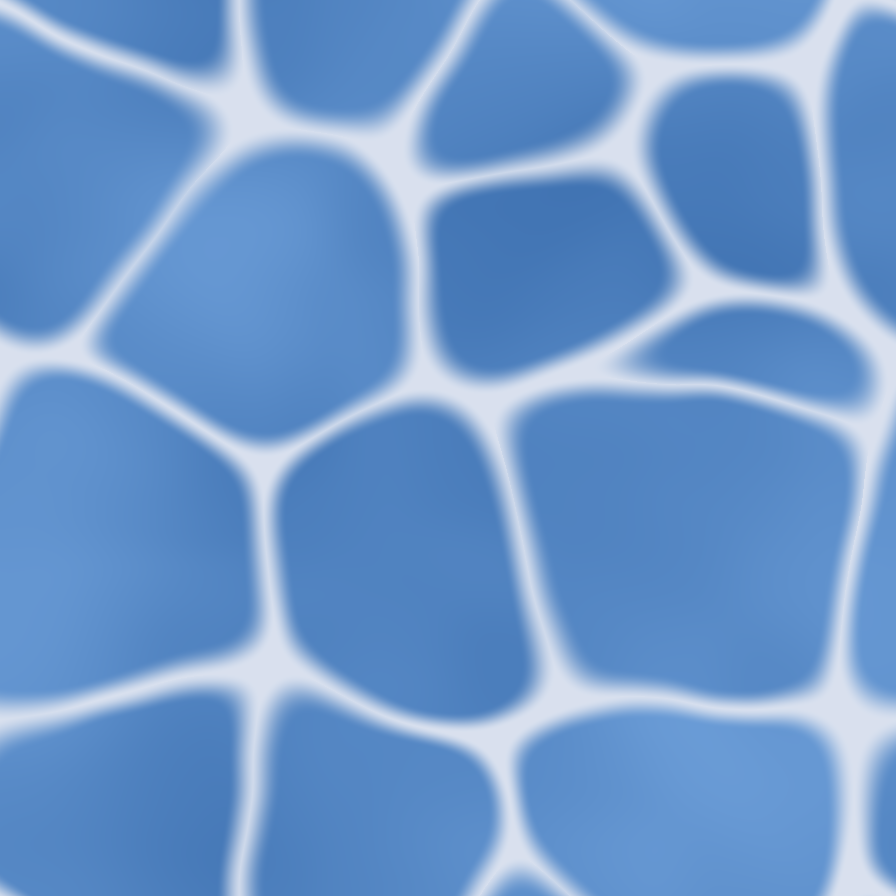
A three.js fragment shader for this texture:

```glsl
// Soft pale caustic lines over blue water, tiling in both directions.
// Lines are the rounded borders of a wrapped, weighted Voronoi diagram on a
// noise-warped plane; the water is tinted by wrapped noise and cell gradients.

varying vec2 vUv;

const vec2 GRID = vec2(3.0, 4.0);        // cells across and up
const float JITTER = 0.86;               // scatter of the cell sites
const float SIZE_SPREAD = 0.018;         // difference between cell sizes
const float ROUNDING = 50.0;             // lower gives rounder corners
const float WARP_BROAD = 0.055;          // slow bending of the lines
const float WARP_FINE = 0.011;           // small wobble of the lines
const float LINE_HALF_WIDTH = 0.0092;
const float LINE_SOFTNESS = 0.0145;
const vec3 DEEP_BLUE = vec3(0.235, 0.435, 0.685);
const vec3 LIGHT_BLUE = vec3(0.415, 0.610, 0.840);
const vec3 FOAM = vec3(0.850, 0.880, 0.935);

vec2 hash2(vec2 p) {
  vec3 q = fract(p.xyx * vec3(0.1031, 0.1030, 0.0973));
  q += dot(q, q.yzx + 33.33);
  return fract((q.xx + q.yz) * q.zy);
}

// Two independent channels of value noise, repeating after period.
vec2 wrapNoise(vec2 p, float period, float seed) {
  vec2 i = floor(p);
  vec2 f = p - i;
  vec2 u = f * f * f * (f * (f * 6.0 - 15.0) + 10.0);
  vec2 lo = mod(i, period) + seed;
  vec2 hi = mod(i + 1.0, period) + seed;
  vec2 bottom = mix(hash2(lo), hash2(vec2(hi.x, lo.y)), u.x);
  vec2 top = mix(hash2(vec2(lo.x, hi.y)), hash2(hi), u.x);
  return mix(bottom, top, u.y);
}

// Site position in xy, size weight in z.
vec3 cellSite(vec2 cell) {
  vec2 id = mod(cell, GRID);
  vec2 offset = 0.5 + JITTER * (hash2(id + 5.0) - 0.5);
  return vec3((cell + offset) / GRID, SIZE_SPREAD * hash2(id + 71.0).x);
}

// Rounded distance to the cell border; also returns the owner's site and id.
float borderDistance(vec2 p, out vec2 site, out vec2 id) {
  vec2 base = floor(p * GRID);
  float nearest = 1e5;
  for (int y = -2; y <= 2; y++) {
    for (int x = -2; x <= 2; x++) {
      vec2 cell = base + vec2(x, y);
      vec3 s = cellSite(cell);
      float power = dot(p - s.xy, p - s.xy) - s.z;
      if (power < nearest) {
        nearest = power;
        site = s.xy;
        id = mod(cell, GRID);
      }
    }
  }
  // Exponential smooth minimum over all borders of the owner.
  float sum = 1e-9;
  for (int y = -2; y <= 2; y++) {
    for (int x = -2; x <= 2; x++) {
      vec3 s = cellSite(base + vec2(x, y));
      float gap = length(s.xy - site);
      if (gap > 0.001) {
        float power = dot(p - s.xy, p - s.xy) - s.z;
        sum += exp(-ROUNDING * (power - nearest) / (2.0 * gap));
      }
    }
  }
  return -log(sum) / ROUNDING;
}

// Water tone from 0 (deep) to 1 (light).
float waterTone(vec2 uv, vec2 fromSite, vec2 id) {
  vec2 bend = wrapNoise(uv * 4.0, 4.0, 31.0) - 0.5;
  vec2 q = uv + 0.10 * bend;
  float broad = wrapNoise(q * 4.0, 4.0, 43.0).x - 0.5;
  float patchy = wrapNoise(q * 9.0, 9.0, 57.0).y - 0.5;
  // Sheared integer lattice: slanting streaks that still wrap.
  vec2 slant = vec2(3.0 * (q.x - q.y), 3.0 * q.x + 6.0 * q.y);
  float streak = wrapNoise(slant, 3.0, 83.0).x - 0.5;
  vec2 tilt = hash2(id + 19.0) - 0.5;
  float cellTone = hash2(id + 37.0).x - 0.5;
  return 0.62 + 0.50 * broad + 0.16 * patchy + 0.30 * streak
       + 0.22 * cellTone + 1.5 * dot(fromSite, tilt);
}

void main() {
  // Bend the plane so that borders curve.
  vec2 p = vUv + WARP_BROAD * (wrapNoise(vUv * 4.0, 4.0, 3.0) - 0.5)
               + WARP_FINE * (wrapNoise(vUv * 11.0, 11.0, 13.0) - 0.5);
  vec2 site;
  vec2 id;
  float d = borderDistance(p, site, id);

  vec3 water = mix(DEEP_BLUE, LIGHT_BLUE, clamp(waterTone(vUv, p - site, id), 0.0, 1.0));

  // Line width and blur drift slowly along the net.
  vec2 drift = wrapNoise(vUv * 6.0, 6.0, 97.0) - 0.5;
  float halfWidth = LINE_HALF_WIDTH * (1.0 + 0.6 * drift.x);
  float softness = LINE_SOFTNESS * (1.0 + 0.6 * drift.y);
  float foam = 1.0 - smoothstep(halfWidth - softness, halfWidth + softness, d);

  gl_FragColor = vec4(mix(water, FOAM, foam), 1.0);
}
```
